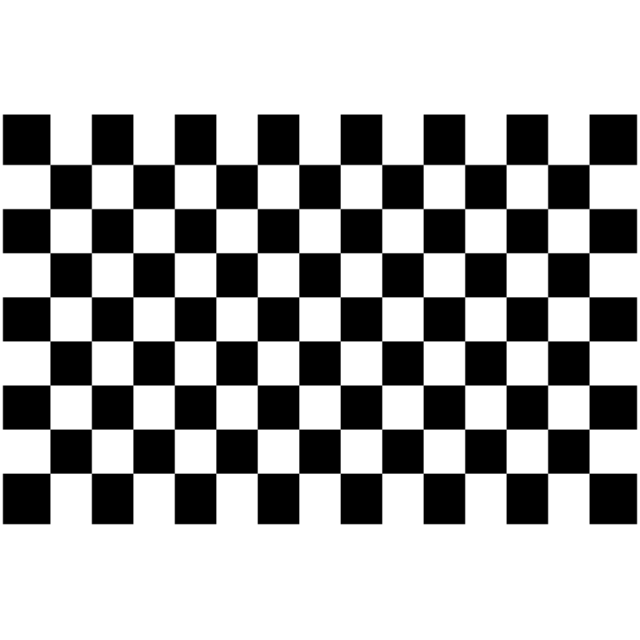
Give the GLSL for this pattern, as a WebGL 1 fragment shader.

```glsl
precision highp float;

// A black and white checkerboard of 15 by 9 cells, centred on white, with a
// slightly larger outer ring of cells. Each axis gives a soft alternating
// sign; the product of both signs decides the colour of a cell.

uniform vec2 u_resolution;

const vec2 BOARD_CENTRE = vec2(0.5, 0.501);
const vec2 BOARD_HALF = vec2(0.4954, 0.3200);   // outer border
const vec2 INNER_HALF = vec2(0.4212, 0.2412);   // first to last inner edge
const vec2 INNER_CELLS = vec2(13.0, 7.0);       // cells without the outer ring
const float EDGE_WIDTH = 0.0024;                // grey transition at each edge

const vec3 BLACK = vec3(0.0);
const vec3 WHITE = vec3(1.0);

// Linear step from 0 to 1 across an edge of the given width.
float softEdge(float dist, float width) {
  return clamp(dist / width + 0.5, 0.0, 1.0);
}

// Sign that flips at each inner edge; the end cells run on to the border.
float alternatingSign(float x, float halfSpan, float cells, float width) {
  float cellSize = 2.0 * halfSpan / cells;
  float t = (x + halfSpan) / cellSize;
  float nearestEdge = clamp(floor(t + 0.5), 0.0, cells);
  float direction = 1.0 - 2.0 * mod(nearestEdge, 2.0);
  float dist = (t - nearestEdge) * cellSize;
  return direction * (2.0 * softEdge(dist, width) - 1.0);
}

// Coverage of a centred rectangle.
float rectangle(vec2 p, vec2 halfSize, float width) {
  vec2 inside = halfSize - abs(p);
  return softEdge(inside.x, width) * softEdge(inside.y, width);
}

// Amount of black in the checkerboard.
float checker(vec2 p, vec2 halfSpan, vec2 cells, float width) {
  float column = alternatingSign(p.x, halfSpan.x, cells.x, width);
  float row = alternatingSign(p.y, halfSpan.y, cells.y, width);
  return 0.5 + 0.5 * column * row;
}

void main() {
  float side = min(u_resolution.x, u_resolution.y);
  vec2 uv = (gl_FragCoord.xy - 0.5 * u_resolution) / side + 0.5;
  vec2 p = uv - BOARD_CENTRE;

  // Never sharper than one pixel.
  float width = max(EDGE_WIDTH, 1.0 / side);

  float ink = checker(p, INNER_HALF, INNER_CELLS, width)
            * rectangle(p, BOARD_HALF, width);
  gl_FragColor = vec4(mix(WHITE, BLACK, ink), 1.0);
}
```
